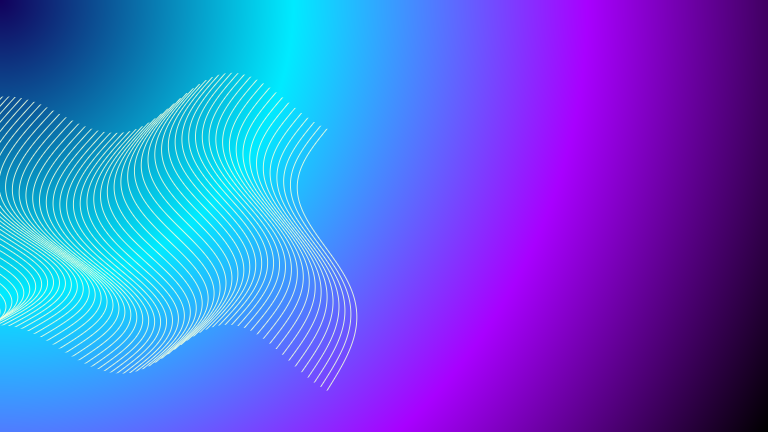
Reproduce this background procedurally as a Shadertoy shader.

```glsl
const float TAU = 6.2831853;
const int LINE_COUNT = 61;
const float LINE_HALF_WIDTH = 0.0011;

const vec3 NAVY   = vec3(0.07, 0.00, 0.36);
const vec3 CYAN   = vec3(0.00, 0.92, 1.00);
const vec3 VIOLET = vec3(0.66, 0.00, 1.00);
const vec3 BLACK  = vec3(0.00, 0.00, 0.00);
const vec3 CREAM  = vec3(0.94, 1.00, 0.87);

// Four evenly spaced colour stops, t in 0..1
vec3 gradient(float t) {
    float k = clamp(t, 0.0, 1.0) * 3.0;
    vec3 color = mix(NAVY, CYAN, clamp(k, 0.0, 1.0));
    color = mix(color, VIOLET, clamp(k - 1.0, 0.0, 1.0));
    return mix(color, BLACK, clamp(k - 2.0, 0.0, 1.0));
}

// Height of the wavy path on which the strands begin
float startHeight(float x) {
    float wave = 0.238 - 0.0694 * cos(TAU * (x - 0.537) / 0.528);
    return wave + 0.055 * (1.0 - smoothstep(0.0, 0.28, x));
}

// Sideways S-shaped swing of a strand, s in 0..1 along its height
float swing(float s, float u) {
    float skew = mix(0.14, -0.04, u);
    float phase = s - skew * sin(0.5 * TAU * s);
    return -mix(0.127, 0.069, u) * sin(TAU * phase);
}

// Coverage of the strand at position u across the ribbon
float strand(vec2 p, float u, float pixel) {
    float startX = mix(-0.127, 0.757, u);
    float startY = startHeight(startX);
    float span = mix(0.516, 0.606, u);
    float s = (p.y - startY) / span;

    // Perpendicular distance from the local slope
    float step_ = 0.004;
    float offset = swing(s, u);
    float slope = (swing(s + step_, u) - offset) / (step_ * span);
    float dist = abs(p.x - startX - offset) / sqrt(1.0 + slope * slope);

    float line = clamp((LINE_HALF_WIDTH - dist) / pixel + 0.5, 0.0, 1.0);
    float ends = min(p.y - startY, startY + span - p.y);
    return line * clamp(ends / pixel + 0.5, 0.0, 1.0);
}

// Ribbon of overlapping strands
float ribbon(vec2 p, float pixel) {
    float gap = 1.0;
    for (int i = 0; i < LINE_COUNT; i++) {
        float u = float(i) / float(LINE_COUNT - 1);
        gap *= 1.0 - 0.9 * strand(p, u, pixel);
    }
    return 1.0 - gap;
}

void mainImage(out vec4 fragColor, in vec2 fragCoord) {
    // Height units measured from the upper left corner
    float pixel = 1.0 / iResolution.y;
    vec2 p = vec2(fragCoord.x, iResolution.y - fragCoord.y) * pixel;
    float diagonal = length(iResolution.xy) * pixel;

    vec3 color = gradient(length(p) / diagonal);
    color = mix(color, CREAM, ribbon(p, pixel));
    fragColor = vec4(color, 1.0);
}
```
